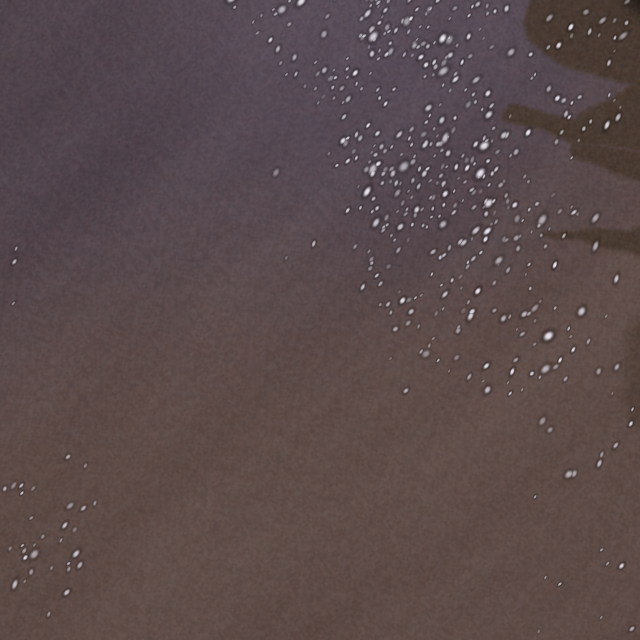
Give the GLSL for this texture, as a WebGL 1 fragment shader.

```glsl
precision highp float;

uniform vec2 u_resolution;

const vec3 BROWN = vec3(0.368, 0.296, 0.278);
const vec3 DUSK = vec3(0.312, 0.263, 0.292);
const vec3 VIOLET = vec3(0.358, 0.314, 0.360);
const vec3 OLIVE = vec3(0.282, 0.226, 0.188);
const vec3 GLINT = vec3(0.90, 0.88, 0.92);

float hash(vec2 p) {
  return fract(sin(dot(p, vec2(127.1, 311.7))) * 43758.545);
}

float noise(vec2 p) {
  vec2 i = floor(p);
  vec2 f = fract(p);
  f = f * f * (3.0 - 2.0 * f);
  return mix(mix(hash(i), hash(i + vec2(1.0, 0.0)), f.x),
             mix(hash(i + vec2(0.0, 1.0)), hash(i + 1.0), f.x), f.y);
}

float fbm(vec2 p) {
  float sum = 0.0;
  float amp = 0.5;
  for (int i = 0; i < 4; i++) {
    sum += amp * noise(p);
    p = p * 2.03 + 17.3;
    amp *= 0.5;
  }
  return sum;
}

vec2 rotate(vec2 p, float angle) {
  float c = cos(angle);
  float s = sin(angle);
  return vec2(c * p.x + s * p.y, c * p.y - s * p.x);
}

// Distance to a capsule whose radius changes from one end to the other
float taper(vec2 p, vec2 a, vec2 b, float ra, float rb) {
  vec2 ab = b - a;
  float h = clamp(dot(p - a, ab) / dot(ab, ab), 0.0, 1.0);
  return length(p - a - ab * h) - mix(ra, rb, h);
}

float blob(vec2 p, vec2 centre, vec2 size) {
  vec2 d = (p - centre) / size;
  return exp(-dot(d, d));
}

// Murky reflections at the upper right
float reflections(vec2 p) {
  p += 0.03 * (vec2(fbm(p * 14.0), fbm(p * 14.0 + 40.0)) - 0.47);
  float d = taper(p, vec2(0.905, 0.98), vec2(1.04, 0.93), 0.085, 0.085);
  d = min(d, taper(p, vec2(0.80, 0.825), vec2(0.90, 0.797), 0.014, 0.018));
  d = min(d, taper(p, vec2(0.90, 0.797), vec2(1.04, 0.82), 0.018, 0.062));
  d = min(d, taper(p, vec2(0.91, 0.768), vec2(1.03, 0.725), 0.016, 0.030));
  d = min(d, taper(p, vec2(0.85, 0.638), vec2(1.02, 0.620), 0.003, 0.021));
  float edge = taper(p, vec2(1.015, 0.47), vec2(1.015, 0.37), 0.04, 0.04);
  return max(1.0 - smoothstep(-0.006, 0.006, d),
             0.6 * (1.0 - smoothstep(-0.015, 0.015, edge)));
}

// Chance of a glint: a slanting, clumpy trail, a lower left group and strays
float glintDensity(vec2 p) {
  float axis = 0.59 + 0.34 * (0.97 - p.y);
  float across = (p.x - axis) / 0.155;
  float trail = exp(-across * across) * smoothstep(0.28, 0.68, p.y);
  trail *= smoothstep(0.25, 0.65, noise(p * 17.0 + 5.0)) * 0.95 + 0.15;
  float group = 0.28 * blob(p, vec2(0.07, 0.17), vec2(0.08, 0.09));
  float left = 0.10 * blob(p, vec2(0.02, 0.58), vec2(0.05, 0.12));
  float right = 0.09 * blob(p, vec2(0.94, 0.22), vec2(0.12, 0.25));
  float top = 0.22 * blob(p, vec2(0.91, 0.90), vec2(0.09, 0.12));
  return max(0.72 * trail + group + left + right + top - 0.012, 0.0);
}

// x: brightness of the glints, y: dark rim around them
vec2 glints(vec2 p, float cells, float size, float seed) {
  vec2 result = vec2(0.0);
  vec2 home = floor(p * cells);
  for (int j = -1; j <= 1; j++) {
    for (int i = -1; i <= 1; i++) {
      vec2 id = home + vec2(float(i), float(j));
      vec2 key = id + seed;
      vec2 centre = (id + vec2(hash(key + 3.1), hash(key + 7.7))) / cells;
      float present = step(hash(key) + 0.0001, glintDensity(centre));
      float big = hash(key + 11.3);
      float radius = size * mix(0.65, 1.25, big * big);
      float strength = mix(0.15, 1.0, 0.6 * hash(key + 19.9) + 0.5 * big);
      vec2 q = rotate(p - centre, 0.95 + 0.6 * (hash(key + 23.5) - 0.5));
      q.y *= mix(1.4, 2.2, hash(key + 29.2));
      float d = length(q) / radius;
      float core = 1.0 - smoothstep(0.25, 1.2, d);
      float rim = 1.0 - smoothstep(1.0, 2.1, d);
      result = max(result, present * strength * vec2(core, rim));
    }
  }
  return min(result, 1.0);
}

void main() {
  vec2 p = gl_FragCoord.xy / u_resolution;

  // Brown water turning dusky, then violet, towards the top
  float drift = 0.25 * (fbm(p * 3.0) - 0.47);
  float dusk = smoothstep(0.32, 0.82, p.y - 0.36 * p.x + 0.13 + drift);
  float violet = blob(p, vec2(0.56, 1.0), vec2(0.32, 0.34));
  vec3 color = mix(BROWN, DUSK, dusk);
  color = mix(color, VIOLET, 0.95 * violet);

  // Soft slanting ripples
  vec2 along = rotate(p, 0.75);
  color += 0.055 * (fbm(along * vec2(3.0, 12.0)) - 0.47);

  // Reflections and the dark corner
  color = mix(color, OLIVE, 0.92 * reflections(p));
  color *= 1.0 - 0.7 * blob(p, vec2(1.01, 1.01), vec2(0.03));

  // Fine grain, turned off the pixel axes and partly tinted
  vec2 g = rotate(p, 0.6);
  float grain = noise(g * 270.0) + 0.5 * noise(g * 170.0 + 31.0) - 0.75;
  float tint = noise(g * 110.0 + 77.0) - 0.5;
  color += 0.038 * grain + 0.012 * tint * vec3(1.0, -0.3, -0.8);

  // Sparkles
  vec2 sparkle = max(glints(p, 40.0, 0.0082, 0.0), glints(p, 60.0, 0.0055, 91.0));
  color *= 1.0 - 0.28 * sparkle.y;
  color = mix(color, GLINT, sparkle.x);

  gl_FragColor = vec4(color, 1.0);
}
```
